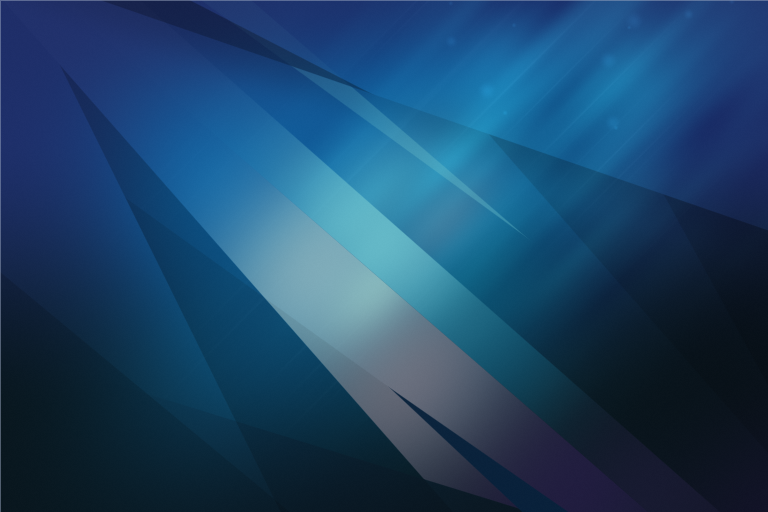
Reproduce this background procedurally as a WebGL 1 fragment shader.

```glsl
precision highp float;
// Abstract blue backdrop: soft diagonal glows under translucent, sharp-edged shards.
// Glows are gaussians in a frame turned by 45 degrees; shards are products of
// half planes. Streaks, flecks and grain come from value noise and hashes.

uniform vec2 u_resolution;

const vec3 NAVY = vec3(0.12, 0.18, 0.41);
const vec3 INK = vec3(0.04, 0.095, 0.125);
const vec3 AZURE = vec3(0.05, 0.41, 0.66);
const vec3 CYAN = vec3(0.10, 0.49, 0.68);
const vec3 DUSTY = vec3(0.33, 0.56, 0.67);
const vec3 TEAL = vec3(0.04, 0.34, 0.45);
const vec3 DEEP_TEAL = vec3(0.05, 0.25, 0.35);
const vec3 VIOLET = vec3(0.115, 0.10, 0.235);
const vec3 MAUVE = vec3(0.41, 0.41, 0.465);
const vec3 PALE = vec3(0.50, 0.67, 0.72);
const vec3 AQUA = vec3(0.40, 0.73, 0.78);

float hash(vec2 p) {
  vec3 q = fract(p.xyx * vec3(0.1031, 0.1030, 0.0973));
  q += dot(q, q.yzx + 33.33);
  return fract((q.x + q.y) * q.z);
}

float noise(vec2 p) {
  vec2 i = floor(p), f = fract(p);
  f = f * f * (3.0 - 2.0 * f);
  return mix(mix(hash(i), hash(i + vec2(1.0, 0.0)), f.x),
             mix(hash(i + vec2(0.0, 1.0)), hash(i + 1.0), f.x), f.y);
}

// Diagonal frame: x climbs to the upper right, y falls to the lower right.
vec2 diagonal(vec2 p) {
  return vec2(p.x - p.y, p.x + p.y) * 0.7071;
}

float glow(vec2 p, vec2 center, vec2 radii) {
  vec2 d = diagonal(p - center) / radii;
  return exp(-dot(d, d));
}

// 1 below the line from a rightwards to b, 0 above it.
float below(vec2 p, vec2 a, vec2 b, float blur) {
  vec2 e = normalize(b - a), d = p - a;
  return smoothstep(-blur, blur, e.x * d.y - e.y * d.x);
}

vec3 backdrop(vec2 p) {
  vec3 c = mix(NAVY, INK, smoothstep(0.25, 0.82, p.y));
  c = mix(c, DEEP_TEAL, 0.85 * glow(p, vec2(0.50, 0.66), vec2(0.30, 0.20)));
  c = mix(c, AZURE, 0.85 * glow(p, vec2(0.45, 0.38), vec2(0.20, 0.24)));
  c = mix(c, AZURE, glow(p, vec2(0.82, 0.31), vec2(0.52, 0.32)));
  c = mix(c, TEAL, 0.85 * glow(p, vec2(0.91, 0.54), vec2(0.26, 0.20)));
  c = mix(c, CYAN, 0.65 * glow(p, vec2(1.17, 0.20), vec2(0.22, 0.12)));
  c = mix(c, CYAN, 0.75 * glow(p, vec2(0.90, 0.37), vec2(0.25, 0.13)));
  c = mix(c, AQUA, 0.45 * glow(p, vec2(0.74, 0.38), vec2(0.20, 0.10)));
  c = mix(c, DUSTY, 0.6 * glow(p, vec2(0.87, 0.43), vec2(0.12, 0.055)));
  c = mix(c, INK * 0.7, 0.7 * glow(p, vec2(1.40, 0.74), vec2(0.35, 0.25)));
  c = mix(c, VIOLET * 0.7, 0.8 * glow(p, vec2(1.50, 1.05), vec2(0.35, 0.2)));
  return mix(NAVY, c, 0.3 + 0.7 * smoothstep(-0.03, 0.20, p.y));
}

// Soft brush strokes and a few hairlines running along the rising diagonal.
vec3 streaks(vec2 p) {
  vec2 d = diagonal(p);
  float broad = noise(vec2(d.x * 5.0, d.y * 13.0)) * 0.7
              + noise(vec2(d.x * 4.5, d.y * 32.0) + 7.0) * 0.3 - 0.47;
  float hair = pow(noise(vec2(d.x * 1.5, d.y * 130.0) + 19.0), 12.0);
  float area = glow(p, vec2(1.12, 0.17), vec2(0.50, 0.30));
  return vec3(0.08, 0.34, 0.31) * broad * area
       + vec3(0.04, 0.05, 0.05) * hair * glow(p, vec2(0.85, 0.40), vec2(0.5, 0.3));
}

// Faint specks of light scattered over the upper right.
float flecks(vec2 p) {
  float sum = 0.0;
  for (int i = 0; i < 12; i++) {
    float k = float(i);
    vec2 center = vec2(0.78 + 0.7 * hash(vec2(k, 3.0)), 0.3 * hash(vec2(k, 8.0)));
    float size = mix(0.004, 0.022, hash(vec2(k, 5.0)));
    sum += 1.0 - smoothstep(0.0, size, length(p - center));
  }
  return sum;
}

void main() {
  vec2 uv = gl_FragCoord.xy / u_resolution;
  vec2 p = vec2(uv.x * 1.5, 1.0 - uv.y); // y runs downwards
  float blur = 0.8 / u_resolution.y;
  vec3 c = backdrop(p) + streaks(p) + vec3(0.02, 0.05, 0.06) * flecks(p);

  // Edges shared by the shards
  float leftFold = below(p, vec2(0.117, 0.127), vec2(0.527, 0.957), blur);
  float beamLow = below(p, vec2(0.117, 0.127), vec2(0.83, 0.938), blur);
  float beamMid = below(p, vec2(0.117, 0.0), vec2(1.266, 1.0), blur);
  float beamTop = below(p, vec2(0.273, 0.0), vec2(1.406, 1.0), blur);
  float ridge = below(p, vec2(0.195, 0.0), vec2(1.5, 0.45), blur);
  float ridgeFade = below(p, vec2(0.195, 0.04), vec2(1.5, 0.49), 0.045);
  float crease = below(p, vec2(0.264, 0.40), vec2(0.762, 0.758), blur);
  float floorEdge = below(p, vec2(0.29, 0.77), vec2(1.035, 1.0), blur);

  // Dark planes on the right and left
  float rightPlane = ridge * (1.0 - below(p, vec2(0.957, 0.265), vec2(1.5, 0.885), blur));
  c *= 1.0 - 0.10 * ridge * (1.0 - ridgeFade);
  c *= 1.0 - 0.11 * rightPlane;
  c *= 1.0 - 0.12 * (1.0 - below(p, vec2(1.05, -0.07), vec2(1.5, 0.752), blur)) * ridge;
  float fold = beamLow * (1.0 - leftFold);
  c *= 1.0 - mix(0.20, 0.09, smoothstep(0.3, 0.8, p.y)) * fold;
  c *= 1.0 - 0.09 * crease * fold;
  c *= 1.0 - 0.14 * below(p, vec2(0.0, 0.531), vec2(0.566, 1.0), blur);

  // Twin beam: aqua upper strip, pale to mauve lower strip
  float brush = noise(vec2(diagonal(p).x * 3.0, diagonal(p).y * 16.0) + 4.0);
  vec3 strip = mix(c, TEAL, 0.5 * glow(p, vec2(0.98, 0.68), vec2(0.22, 0.16)));
  strip = mix(strip, VIOLET, 0.5 * glow(p, vec2(1.26, 0.95), vec2(0.25, 0.16)));
  strip = mix(strip, AQUA, (0.74 + 0.22 * brush) * glow(p, vec2(0.73, 0.46), vec2(0.22, 0.21)));
  c = mix(c, strip + 0.012, beamTop * (1.0 - beamMid));
  vec3 beam = mix(c, VIOLET, glow(p, vec2(1.12, 0.96), vec2(0.35, 0.24)));
  beam = mix(beam, MAUVE, 0.95 * glow(p, vec2(0.79, 0.74), vec2(0.30, 0.19)));
  beam = mix(beam, PALE, 0.95 * glow(p, vec2(0.63, 0.52), vec2(0.28, 0.18)));
  beam = mix(beam, vec3(0.60, 0.80, 0.78), 0.55 * glow(p, vec2(0.74, 0.56), vec2(0.12, 0.06)));
  beam *= 1.0 - 0.07 * crease;
  c = mix(c, beam + 0.01, beamMid * (1.0 - beamLow) * (1.0 - floorEdge));
  c = mix(c, vec3(0.045, 0.08, 0.14), 0.32 * floorEdge * smoothstep(0.1, 0.75, p.x));

  // Dark wedge in the beam, dark sliver at the top, light shard
  float wedge = below(p, vec2(0.762, 0.758), vec2(1.11, 1.0), blur)
              * (1.0 - below(p, vec2(0.762, 0.758), vec2(1.02, 1.0), blur));
  c = mix(c, vec3(0.03, 0.13, 0.23), 0.95 * wedge);
  float sliver = (1.0 - ridge) * below(p, vec2(0.37, 0.0), vec2(0.70, 0.17), blur);
  c *= 1.0 - 0.30 * sliver;
  float shard = below(p, vec2(0.49, 0.0), vec2(1.025, 0.461), blur)
              * (1.0 - below(p, vec2(0.586, 0.141), vec2(1.025, 0.461), blur));
  c = mix(c, AQUA, shard * mix(0.05, 0.20 + 0.22 * smoothstep(0.6, 0.9, p.x), ridge));

  // Fine grain and thin pale rim on the left and top
  c += (hash(floor(p * 512.0)) - 0.5) * 0.008;
  float rim = 1.0 - smoothstep(0.001, 0.003, min(p.x, p.y));
  gl_FragColor = vec4(mix(c, vec3(0.6, 0.65, 0.75), 0.5 * rim), 1.0);
}
```
